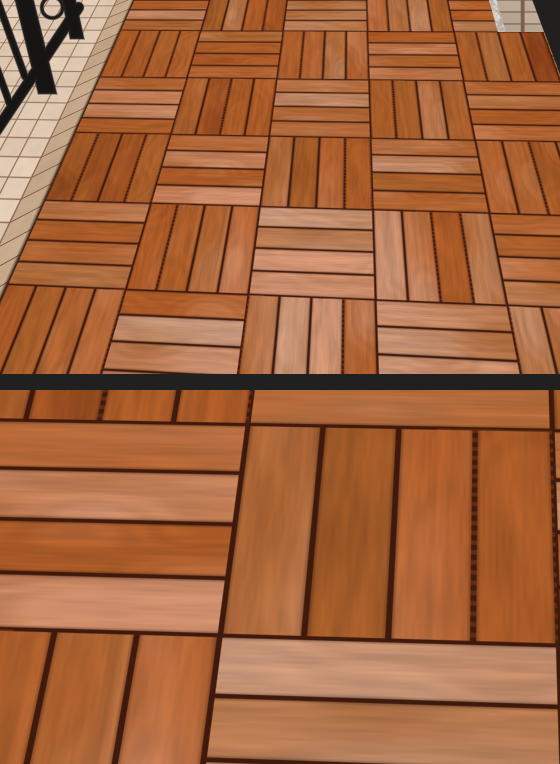
Top: the whole. Bottom: its middle third, enlarged.
Write a WebGL 1 fragment shader that draws this texture.

```glsl
precision highp float;
// Wooden deck of four-slat parquet tiles in perspective, with a tiled kerb and a dark railing.
uniform vec2 u_resolution;

const vec3 DEEP = vec3(0.46, 0.20, 0.07);
const vec3 TEAK = vec3(0.66, 0.36, 0.16);
const vec3 PALE = vec3(0.79, 0.57, 0.45);
const vec3 GAP = vec3(0.25, 0.10, 0.05);
const vec3 BEAD = vec3(0.42, 0.18, 0.08);
const vec3 CREAM = vec3(0.89, 0.80, 0.71);
const vec3 GROUT = vec3(0.57, 0.44, 0.35);
const vec3 IRON = vec3(0.09, 0.08, 0.08);

float hash(vec2 p) {
  return fract(sin(dot(p, vec2(127.1, 311.7))) * 43758.5453);
}

float noise(vec2 p) {
  vec2 i = floor(p), f = fract(p);
  f = f * f * (3.0 - 2.0 * f);
  return mix(mix(hash(i), hash(i + vec2(1.0, 0.0)), f.x),
             mix(hash(i + vec2(0.0, 1.0)), hash(i + vec2(1.0)), f.x), f.y);
}

float segment(vec2 p, vec2 a, vec2 b) {
  vec2 d = b - a;
  return length(p - a - d * clamp(dot(p - a, d) / dot(d, d), 0.0, 1.0));
}

// q.x runs along the slat, q.y across it (one unit per slat)
vec3 wood(vec2 q, float seed, float light) {
  vec2 s = q + seed * vec2(37.0, 91.0);
  float warp = noise(s * vec2(2.5, 1.3));
  float rings = sin(6.2832 * (q.y * 1.5 + warp * 3.0 + seed * 5.0));
  float streak = noise(s * vec2(2.5, 9.0)) - 0.5;
  float fine = noise(s * vec2(9.0, 24.0)) - 0.5;
  float tone = light + 0.38 * (seed - 0.5) + 0.22 * (warp - 0.5);
  vec3 col = mix(DEEP, TEAK, smoothstep(-0.05, 0.5, tone));
  col = mix(col, PALE, smoothstep(0.5, 1.05, tone));
  float redness = hash(vec2(seed, 4.7)) - 0.5;
  col *= 1.0 + vec3(0.04, -0.05, -0.10) * redness;
  return col * (1.0 + 0.025 * rings + 0.11 * streak + 0.07 * fine);
}

// Square tiles of four slats, turned a quarter on every other cell
vec3 deck(vec2 g, vec2 aa, float sheen) {
  vec2 cell = floor(g), t = fract(g);
  float upright = mod(cell.x + cell.y, 2.0);
  if (upright > 0.5) {
    t = t.yx;
    aa = aa.yx;
  }
  float row = t.y * 4.0;
  float seed = hash(cell * 7.31 + floor(row) * 1.7);
  float light = 0.38 + 0.20 * hash(cell + 5.3) + 0.14 * (1.0 - upright) + sheen;
  vec2 edge = vec2(0.5 - abs(t.x - 0.5), (0.5 - abs(fract(row) - 0.5)) / 4.0);
  vec2 solid = smoothstep(-aa, aa, edge - vec2(0.008, 0.009));
  vec3 col = wood(vec2(t.x, row), seed, light);
  col *= mix(0.80, 1.0, smoothstep(0.009, 0.020 + aa.y, edge.y));
  // Beads of the base grid show faintly in some gaps
  float beaded = step(0.5, hash(cell + floor(row + 0.5) * 3.3)) * upright;
  float bead = smoothstep(-0.6, 0.9, sin(t.x * 138.0)) * beaded;
  return mix(mix(GAP, BEAD, 0.8 * bead), col, solid.x * solid.y);
}

// Cream tiles with grout, one per unit of q
vec3 tiling(vec2 q, vec2 aa, float grout) {
  vec2 edge = 0.5 - abs(fract(q) - 0.5);
  vec2 solid = smoothstep(-aa, aa, edge - grout);
  vec3 tile = CREAM * (0.97 + 0.06 * hash(floor(q)) - 0.03 * noise(q * 3.0));
  return mix(GROUT, tile, solid.x * solid.y);
}

vec3 kerb(vec2 g, vec2 aa) {
  vec2 size = vec2(0.23, 0.30);
  float side = smoothstep(-aa.x, aa.x, g.x + 3.23);
  vec2 q = vec2(g.x + 3.0, g.y + max(g.x + 3.23, 0.0)) / size;
  vec3 col = tiling(q, aa / size, 0.03);
  col *= mix(vec3(1.0), vec3(0.88, 0.83, 0.77), side);
  return col * mix(0.45, 1.0, smoothstep(0.0, 0.04, -3.0 - g.x));
}

// Corner behind the deck: pebbles, block wall, dark frame
vec3 corner(vec2 p, vec2 g, vec2 aa) {
  vec3 pebbles = vec3(0.85, 0.82, 0.79) * (0.8 + 0.25 * noise(p * 170.0));
  vec2 size = vec2(0.10, 0.032);
  vec3 wall = tiling(p / size, 1.0 / (u_resolution.y * size), 0.05) * 0.84;
  vec3 col = mix(pebbles, wall, smoothstep(-aa.x, aa.x, g.x - 1.59));
  return mix(col, IRON * 1.5, smoothstep(-aa.x, aa.x, g.x - 2.02));
}

// Distance to the railing: rail, two posts, a scroll and slanted bars
float railing(vec2 p) {
  float d = segment(p, vec2(-0.03, 0.38), vec2(0.21, 0.02)) - 0.015;
  float post = segment(p, vec2(0.06, -0.02), vec2(0.132, 0.27)) - 0.025;
  d = min(d, max(post, p.y - 0.252));
  post = segment(p, vec2(0.18, -0.02), vec2(0.21, 0.12)) - 0.019;
  d = min(d, max(post, p.y - 0.105));
  d = min(d, abs(length(p - vec2(0.14, 0.02)) - 0.028) - 0.005);
  for (int i = 0; i < 3; i++) {
    vec2 foot = vec2(0.067, 0.205) + float(i) * vec2(-0.04, 0.075);
    d = min(d, segment(p, foot, foot - vec2(0.08, 0.22)) - 0.010);
  }
  return d;
}

void main() {
  vec2 uv = gl_FragCoord.xy / u_resolution;
  vec2 p = vec2(uv.x * 1.5, 1.0 - uv.y);
  float px = 1.0 / u_resolution.y;

  // Invert the floor projection: across, toward the viewer, origin
  vec3 across = vec3(0.2168, 0.0, -0.012);
  vec3 toward = vec3(-0.0801, 0.1113, -0.085);
  vec3 origin = vec3(0.9844, 0.084, 1.0);
  vec3 ray = vec3(p, 1.0);
  vec2 g = vec2(dot(ray, cross(toward, origin)), dot(ray, cross(origin, across)));
  g /= dot(ray, cross(across, toward));
  float depth = 1.0 + dot(g, vec2(across.z, toward.z));
  vec2 aa = 0.85 * px * vec2(depth / 0.217, depth * depth / 0.118);

  // Soft light falls on the near middle and the far middle
  vec2 near = (p - vec2(0.86, 0.84)) / vec2(0.48, 0.38);
  vec2 far = (p - vec2(0.90, 0.15)) / vec2(0.35, 0.25);
  float sheen = 0.38 * exp(-dot(near, near)) + 0.12 * exp(-dot(far, far));

  vec3 col = deck(g, aa, sheen);
  col = mix(kerb(g, aa), col, smoothstep(-aa.x, aa.x, g.x + 3.0));
  float limit = g.y < 0.0 ? 1.5 : 2.02;
  col = mix(col, corner(p, g, aa), smoothstep(-aa.x, aa.x, g.x - limit));

  float d = railing(p);
  vec3 iron = IRON * (1.0 + 0.7 * smoothstep(-0.008, 0.0, d));
  col = mix(iron, col, smoothstep(-px, px, d));
  gl_FragColor = vec4(col, 1.0);
}
```
